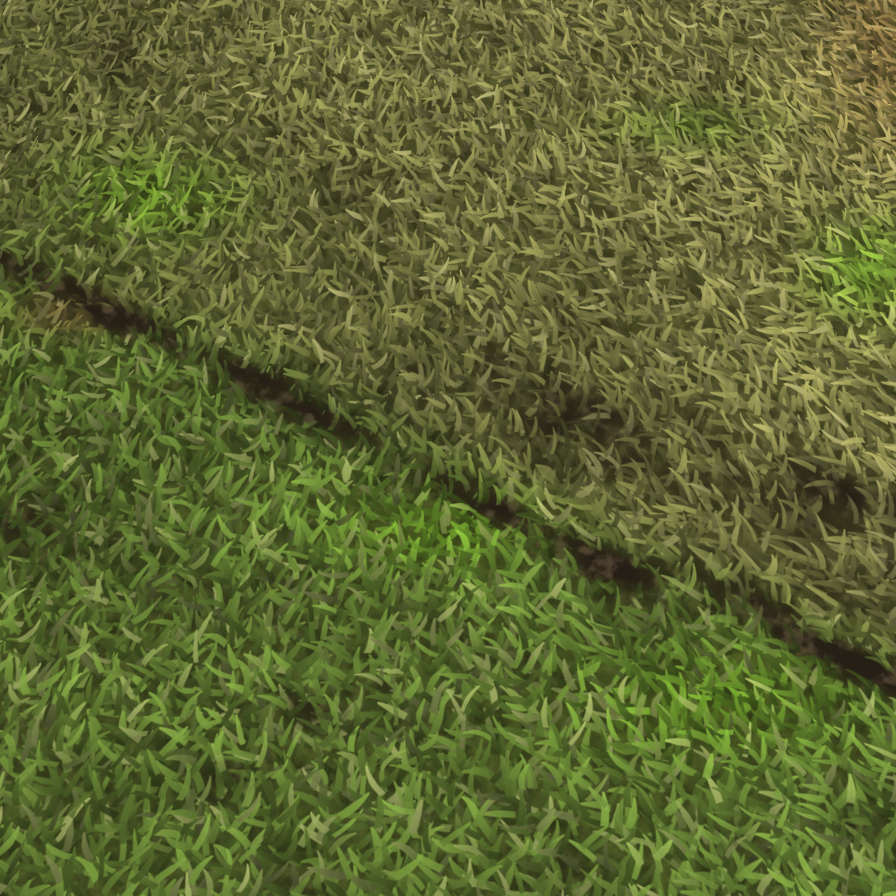
Reproduce this texture procedurally as a WebGL 2 fragment shader.

```glsl
#version 300 es
precision highp float;
// Rough, sloping lawn crossed by a muddy diagonal wheel rut.
// Layers of curved blades, one per jittered grid cell, are painted over dark soil;
// broad masks set where the ground is bare, lush, dry or shaded.

uniform vec2 u_resolution;
out vec4 fragColor;

const int LAYERS = 7;
const float BLADE_DENSITY = 27.0;      // cells per canvas width at the near edge
const float BLADE_HALF_LENGTH = 0.74;  // in cells
const float BLADE_HALF_WIDTH = 0.115;  // in cells
const float PERSPECTIVE = 0.5;         // shrinkage towards the top
const float RUT_SLOPE = 0.47;
const float RUT_START = 0.71;

const vec3 SHADOW = vec3(0.20, 0.21, 0.09);
const vec3 MUD = vec3(0.15, 0.12, 0.085);
const vec3 DRY_SOIL = vec3(0.37, 0.31, 0.23);
const vec3 NEAR_GREEN = vec3(0.37, 0.47, 0.19);
const vec3 FAR_OLIVE = vec3(0.40, 0.42, 0.22);
const vec3 PALE_OLIVE = vec3(0.50, 0.49, 0.28);
const vec3 LUSH_GREEN = vec3(0.39, 0.57, 0.14);
const vec3 STRAW = vec3(0.58, 0.56, 0.39);
const vec3 WARM_GLOW = vec3(0.62, 0.48, 0.28);

float hash(vec2 p) {
    vec3 q = fract(vec3(p.xyx) * 0.1031);
    q += dot(q, q.yzx + 33.33);
    return fract((q.x + q.y) * q.z);
}

float noise(vec2 p) {
    vec2 i = floor(p), f = fract(p);
    f = f * f * (3.0 - 2.0 * f);
    return mix(mix(hash(i), hash(i + vec2(1, 0)), f.x),
               mix(hash(i + vec2(0, 1)), hash(i + vec2(1, 1)), f.x), f.y);
}

float fbm(vec2 p) {
    float sum = 0.0, gain = 0.53;
    for (int i = 0; i < 4; i++) {
        sum += gain * noise(p);
        p = p * 2.03 + 17.3;
        gain *= 0.5;
    }
    return sum;
}

float blob(vec2 p, vec2 centre, vec2 radius) {
    vec2 d = (p - centre) / radius;
    return exp(-dot(d, d));
}

// Signed height above the centre line of the rut.
float rutOffset(vec2 p) {
    float dip = 0.025 * exp(-pow((p.x - 0.62) / 0.15, 2.0));
    return p.y - (RUT_START - RUT_SLOPE * p.x - dip);
}

// How bare the ground is: the rut, the churned strip above it, and loose patches.
float bareGround(vec2 p, float offset) {
    vec2 along = vec2(p.x * 0.9 - p.y * 0.43, p.x * 0.43 + p.y * 0.9);
    float patchy = fbm(along * vec2(13.0, 27.0) + 4.0);
    float gap = blob(p, vec2(0.46, 0.49), vec2(0.08, 0.15));
    float rut = exp(-pow(offset / 0.025, 2.0)) * (1.0 - 0.6 * gap);
    float strip = exp(-pow((offset - 0.07 - 0.1 * p.x) / 0.09, 2.0))
                * smoothstep(0.3, 0.65, p.x);
    float spots = blob(p, vec2(0.12, 0.91), vec2(0.08, 0.06))
                + blob(p, vec2(0.41, 0.78), vec2(0.07, 0.025))
                + blob(p, vec2(0.02, 0.41), vec2(0.05, 0.035))
                + blob(p, vec2(0.22, 0.40), vec2(0.04, 0.02))
                + blob(p, vec2(0.37, 0.21), vec2(0.09, 0.04))
                + blob(p, vec2(0.27, 0.13), vec2(0.06, 0.03))
                + blob(p, vec2(0.95, 0.08), vec2(0.04, 0.03));
    float cover = 0.85 * rut + 0.42 * strip + 0.42 * spots;
    return clamp(cover * (0.35 + 1.3 * patchy) + 0.9 * (patchy - 0.56), 0.0, 1.0);
}

vec3 grassColour(vec2 p, float offset) {
    float beyond = smoothstep(-0.04, 0.08, offset);
    vec3 far = mix(FAR_OLIVE, PALE_OLIVE, smoothstep(0.75, 1.65, p.x + p.y));
    vec3 colour = mix(NEAR_GREEN, far, beyond);
    float lush = blob(p, vec2(0.16, 0.78), vec2(0.10, 0.05))
               + blob(p, vec2(0.49, 0.41), vec2(0.11, 0.05))
               + blob(p, vec2(0.80, 0.22), vec2(0.16, 0.06))
               + blob(p, vec2(0.97, 0.70), vec2(0.07, 0.06))
               + 0.6 * blob(p, vec2(0.77, 0.86), vec2(0.10, 0.03));
    colour = mix(colour, LUSH_GREEN, clamp(lush, 0.0, 1.0) * 0.75);
    colour = mix(colour, WARM_GLOW, 0.65 * blob(p, vec2(1.0, 0.96), vec2(0.09, 0.12)));
    colour = mix(colour, WARM_GLOW, 0.7 * blob(p, vec2(0.08, 0.65), vec2(0.06, 0.025)));
    return colour * (0.8 + 0.4 * fbm(p * 9.0)) * (0.9 + 0.12 * p.x);
}

void main() {
    vec2 p = gl_FragCoord.xy / u_resolution;
    float offset = rutOffset(p);
    float bare = bareGround(p, offset);
    vec3 grass = grassColour(p, offset);

    // Soil and shaded roots under the blades
    float grain = fbm(p * 75.0);
    vec3 soil = mix(MUD, DRY_SOIL, smoothstep(0.45, 0.8, grain) * 0.7);
    vec3 colour = mix(mix(SHADOW, grass, 0.3) * (0.6 + 0.8 * grain), soil, bare);

    // Ground plane: cells shrink evenly with distance
    float zoom = 1.0 / (1.0 - PERSPECTIVE * p.y);
    vec2 ground = vec2((p.x - 0.5) * zoom, log(zoom) / PERSPECTIVE) * BLADE_DENSITY;
    float soft = 0.02 + 0.7 * zoom * BLADE_DENSITY / u_resolution.y;

    for (int layer = 0; layer < LAYERS; layer++) {
        float depth = float(layer) / float(LAYERS - 1);
        vec2 q = ground * (1.0 + 0.13 * depth) + float(layer) * vec2(37.37, 71.61) + 90.0;
        for (int k = 0; k < 9; k++) {
            vec2 cell = floor(q) + vec2(k % 3 - 1, k / 3 - 1);
            float h1 = hash(cell), h2 = hash(cell + 19.7), h3 = hash(cell + 53.1);
            float h4 = hash(cell + 87.9);
            vec2 d = q - cell - 0.5 - (vec2(h1, h2) - 0.5) * 0.8;
            // Upright near the viewer, flattened and leaning over beyond the rut
            float lean = (h3 - 0.5) * 2.5 - 0.3 - 0.35 * smoothstep(0.0, 0.3, offset);
            vec2 axis = vec2(sin(lean), cos(lean));
            float t = dot(d, axis) / (BLADE_HALF_LENGTH * (0.65 + 0.35 * h2));
            float side = d.x * axis.y - d.y * axis.x + (h4 - 0.5) * 0.35 * (t * t - 0.4);
            float width = BLADE_HALF_WIDTH * (1.0 - 0.75 * max(t, 0.0)) * (0.7 + 0.6 * h1);
            float shape = (1.0 - smoothstep(width - soft, width + soft, abs(side)))
                        * (1.0 - smoothstep(0.85, 1.0, abs(t)));
            float grown = smoothstep(bare - 0.1, bare + 0.1, 0.08 + 0.9 * h4);
            float tone = mix(0.5, 1.28, fract(h1 * 7.0 + h3)) + 0.14 * t + 0.18 * depth;
            vec3 blade = mix(grass, STRAW, 0.6 * smoothstep(0.65, 1.0, fract(h2 * 5.0 + h4)));
            colour = mix(colour, blade * tone * (1.0 - 0.35 * bare), shape * grown * 0.88);
        }
    }
    fragColor = vec4(clamp(colour, 0.0, 1.0), 1.0);
}
```
